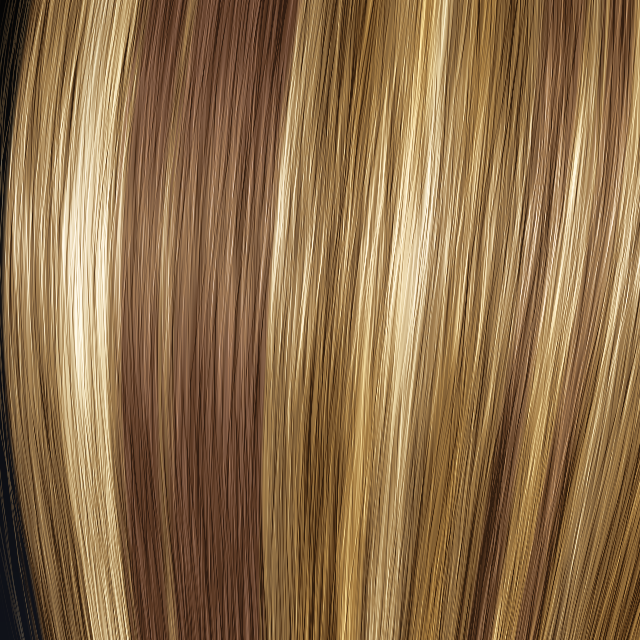
Give the GLSL for this texture, as a WebGL 1 fragment shader.

```glsl
precision highp float;
// Long straight hair with blond, gold and brown streaks under a soft band of shine.
uniform vec2 u_resolution;

float hash(vec2 p) {
  return fract(sin(dot(p, vec2(127.1, 311.7))) * 43758.5453);
}

float noise(vec2 p) {
  vec2 i = floor(p), f = fract(p);
  f = f * f * (3.0 - 2.0 * f);
  return mix(mix(hash(i), hash(i + vec2(1.0, 0.0)), f.x),
             mix(hash(i + vec2(0.0, 1.0)), hash(i + vec2(1.0, 1.0)), f.x), f.y);
}

// Soft-edged streak centred on c with half width w
float streak(float s, float c, float w) {
  return 1.0 - smoothstep(w - 0.009, w + 0.009, abs(s - c));
}

// Hair colour from deep shadow (0) to pale blond (1)
vec3 hairColor(float tone) {
  float t = tone * 5.0;
  vec3 c = mix(vec3(0.19, 0.12, 0.06), vec3(0.35, 0.24, 0.13), clamp(t, 0.0, 1.0));
  c = mix(c, vec3(0.49, 0.38, 0.25), clamp(t - 1.0, 0.0, 1.0));
  c = mix(c, vec3(0.63, 0.50, 0.32), clamp(t - 2.0, 0.0, 1.0));
  c = mix(c, vec3(0.76, 0.66, 0.49), clamp(t - 3.0, 0.0, 1.0));
  c = mix(c, vec3(0.91, 0.85, 0.70), clamp(t - 4.0, 0.0, 1.0));
  return mix(c, vec3(1.0, 0.98, 0.91), clamp((t - 5.0) * 0.6, 0.0, 1.0));
}

void main() {
  vec2 uv = gl_FragCoord.xy / u_resolution;
  float y = uv.y, h = y - 0.5;

  // Follow the fall of the hair: s stays constant along a strand
  float s = uv.x - h * (0.22 * uv.x - 0.03) - h * h * (0.23 - 0.38 * uv.x);
  s += 0.005 * (noise(vec2(s * 22.0, y * 3.0)) - 0.5);
  float ragged = noise(vec2(s * 190.0, y * 2.5)) - 0.5;
  float e = s + 0.026 * ragged;

  // Broad streaks, from left to right
  float mauve = streak(e, 0.302, 0.117);
  float thinGold = streak(e, 0.256, 0.006);
  float tone = 0.47 + 0.22 * (noise(vec2(s * 26.0 + 3.0, y * 0.8)) - 0.5)
                    + 0.28 * (noise(vec2(s * 95.0, y * 1.6)) - 0.5);
  tone = mix(tone, 0.27 + 0.35 * (tone - 0.47), mauve);
  tone = mix(tone, 0.54, 0.7 * thinGold);
  tone = mix(tone, 0.87, 0.9 * streak(e, 0.132, 0.036));
  tone -= 0.05 * streak(e, 0.045, 0.045);
  tone += 0.09 * streak(e, 0.435, 0.012);
  tone += 0.18 * streak(e, 0.615, 0.042);
  tone -= 0.08 * streak(e, 0.505, 0.035);
  float cool = streak(e, 0.825, 0.025) + streak(e, 0.915, 0.022);
  tone -= 0.13 * cool;
  tone += 0.15 * (streak(e, 0.872, 0.010) + streak(e, 0.955, 0.006));

  // Shine across the upper middle, shade toward the tips
  float k = (y - 0.62 - 0.10 * ragged) / 0.19;
  float shine = exp(-k * k);
  tone += 0.18 * shine + 0.02;
  tone -= 0.11 * (1.0 - smoothstep(0.0, 0.5, y)) * (0.6 + 0.6 * uv.x);
  tone -= 0.07 * smoothstep(0.8, 1.0, y);

  // Fine grain of packed hairs
  float grain = 0.18 * (noise(vec2(s * 210.0, y * 5.0)) - 0.5)
              + 0.32 * (noise(vec2(s * 400.0, y * 8.0)) - 0.5);
  tone += grain * (1.0 - 0.3 * mauve) * (0.85 + 0.4 * shine);

  // Single hairs and dark gaps, each layer lying at its own slight angle
  float cover = smoothstep(-0.012, 0.014, s + 0.025 * ragged);
  for (int i = 0; i < 9; i++) {
    float n = float(i);
    float q = s + (n - 4.0) * 0.016 * h + 0.002 * sin(y * (5.0 + n) + n * 2.0);
    float freq = 70.0 + n * 17.0;
    float cell = floor(q * freq);
    float r = hash(vec2(cell, n + 5.0));
    float bend = 0.10 * sin(y * 10.0 + r * 40.0);
    float d = abs(fract(q * freq) - 0.35 - 0.3 * r + bend) / freq;
    float hair = 1.0 - smoothstep(0.0002, 0.0013, d);
    hair *= smoothstep(0.47, 0.60, noise(vec2(cell * 3.7 + n * 17.0, y * 4.0)));
    float light = step(0.47, hash(vec2(cell, n + 31.0)));
    tone += hair * mix(-0.22, 0.15 + 0.08 * shine, light) * (1.0 - 0.25 * mauve);
    cover = max(cover, 0.45 * hair * light * smoothstep(-0.06, 0.0, s));
  }

  // Warm gold, mauve brown and silvery shine
  float gold = noise(vec2(s * 34.0 + 9.0, y * 0.9));
  float warmth = 0.3 + 0.7 * smoothstep(0.38, 0.5, s);
  vec3 tint = mix(vec3(1.0), vec3(1.06, 0.98, 0.72), gold * warmth);
  float brown = clamp(mauve * (1.0 - thinGold) + 0.6 * cool, 0.0, 1.0);
  tint = mix(tint, vec3(1.02, 0.93, 1.08), brown);
  tint = mix(tint, vec3(1.01, 1.0, 1.04), 0.6 * shine);
  vec3 color = hairColor(tone) * tint;

  // Dark room behind the left edge
  vec3 room = mix(vec3(0.06, 0.07, 0.10), vec3(0.02, 0.02, 0.02), y);
  gl_FragColor = vec4(mix(room, color, cover), 1.0);
}
```
